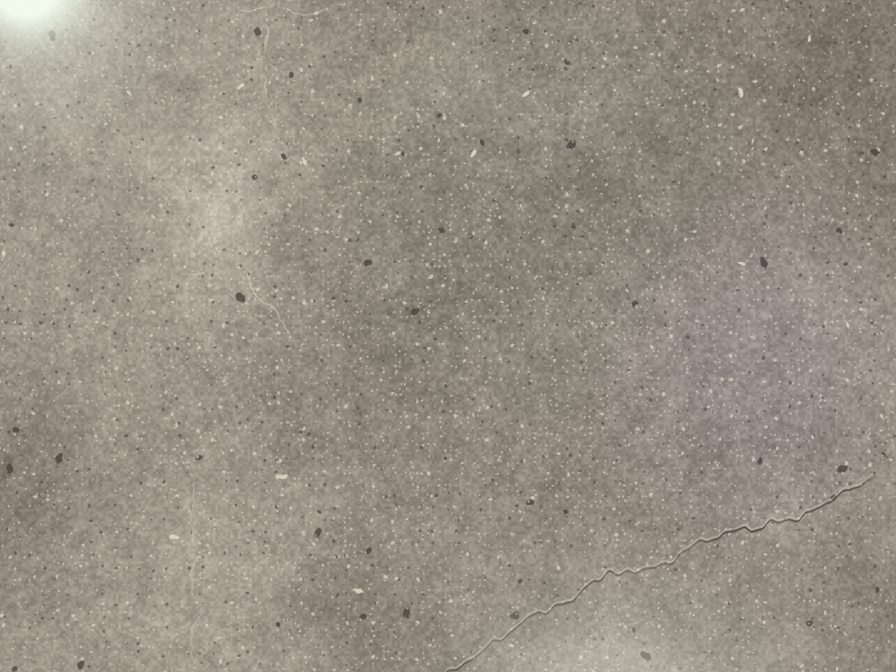
This texture is drawn by a WebGL 1 fragment shader. Its source:

```glsl
precision highp float;
// Worn polished concrete floor: cloudy grey-brown, fine aggregate, pits, cracks and soft glare.
uniform vec2 u_resolution;

const vec3 CONCRETE = vec3(0.578, 0.546, 0.498);
const vec3 PALE_GRAIN = vec3(0.86, 0.83, 0.76);
const vec3 PIT = vec3(0.27, 0.25, 0.23);
const vec3 GLARE = vec3(0.96, 1.0, 0.94);
const vec3 VIOLET = vec3(-0.016, -0.024, 0.012);
const vec3 OLIVE = vec3(-0.022, -0.004, -0.008);
const float CLOUD_CONTRAST = 0.23;
const float BLOTCH_CONTRAST = 0.10;
const float GRAIN_CONTRAST = 0.17;
const float CRACK_WIDTH = 0.0013;
const float HAIR_WIDTH = 0.0011;

float hash(vec2 p) {
  vec3 q = fract(vec3(p.xyx) * 0.1031);
  q += dot(q, q.yzx + 33.33);
  return fract((q.x + q.y) * q.z);
}

float noise(vec2 p) {
  vec2 i = floor(p), f = fract(p);
  f = f * f * (3.0 - 2.0 * f);
  return mix(mix(hash(i), hash(i + vec2(1.0, 0.0)), f.x),
             mix(hash(i + vec2(0.0, 1.0)), hash(i + 1.0), f.x), f.y);
}

float fbm(vec2 p) {
  float sum = 0.0, gain = 0.5;
  for (int i = 0; i < 5; i++) {
    sum += gain * noise(p);
    p = mat2(1.6, 1.2, -1.2, 1.6) * p + 7.3;
    gain *= 0.52;
  }
  return sum;
}

float spot(vec2 p, vec2 center, vec2 radius) {
  vec2 d = (p - center) / radius;
  return exp(-dot(d, d));
}

// One randomly turned, uneven chip in some of the cells of a grid.
float chips(vec2 p, float cells, float density, float radius, float stretch, float seed) {
  vec2 id = floor(p * cells) + seed;
  float size = radius * mix(0.5, 1.2, hash(id + 3.7));
  vec2 center = 0.25 + 0.5 * vec2(hash(id + 11.3), hash(id + 27.1));
  vec2 d = (fract(p * cells) - center) / cells;
  float a = 6.2832 * hash(id + 41.9);
  d = mat2(cos(a), -sin(a), sin(a), cos(a)) * d;
  float dist = length(d * vec2(1.0 / stretch, 1.0)) - size;
  dist += size * 0.7 * (noise(p * 0.9 / radius) - 0.5);
  float soft = 0.6 / u_resolution.y + 0.0004;
  return step(hash(id), density) * (1.0 - smoothstep(-soft, soft, dist));
}

float stroke(float dist, float width) {
  float soft = 0.8 / u_resolution.y;
  return 1.0 - smoothstep(max(width - soft, 0.0), width + soft, dist);
}

// Wandering, broken thread between two ends.
float hairline(vec2 p, vec2 a, vec2 b) {
  vec2 wander = vec2(noise(p * 22.0), noise(p * 22.0 + 51.0)) - 0.5;
  p += 0.028 * wander + 0.005 * (noise(p * 110.0) - 0.5);
  vec2 ab = b - a;
  float t = clamp(dot(p - a, ab) / dot(ab, ab), 0.0, 1.0);
  float broken = smoothstep(0.2, 0.6, noise(p * 38.0 + 9.0));
  return stroke(length(p - a - ab * t), HAIR_WIDTH) * broken;
}

void main() {
  vec2 p = gl_FragCoord.xy / u_resolution.y;

  // Clouding, worn patches and grain
  float tone = CLOUD_CONTRAST * (fbm(p * 3.2 + 4.0) - 0.49);
  tone += BLOTCH_CONTRAST * (fbm(p * 32.0 + 60.0) - 0.49);
  tone += GRAIN_CONTRAST * (noise(p * 270.0) * 0.6 + noise(p * 140.0 + 90.0) * 0.4 - 0.5);
  float worn = spot(p, vec2(0.31, 0.70), vec2(0.12, 0.14)) + spot(p, vec2(0.67, 0.85), vec2(0.07, 0.13));
  tone += 0.10 * worn * smoothstep(0.3, 0.65, fbm(p * 9.0 + 20.0));
  tone += 0.025 * (0.6 - p.x) - 0.05 * spot(p, vec2(1.2, 0.9), vec2(0.35, 0.25));
  tone -= 0.035 * spot(p, vec2(1.33, 0.12), vec2(0.18, 0.2));
  vec3 color = CONCRETE + tone * vec3(1.0, 0.99, 0.95);
  color += VIOLET * spot(p, vec2(1.13, 0.45), vec2(0.2, 0.22));
  color += OLIVE * spot(p, vec2(0.78, 0.72), vec2(0.28, 0.3));

  // Pits and dark grains
  float pits = chips(p, 55.0, 0.26, 0.0019, 1.2, 5.0) * 0.55;
  pits = max(pits, chips(p + 0.013, 17.0, 0.13, 0.0044, 1.5, 80.0) * 0.75);
  color = mix(color, PIT, pits);

  // Pale aggregate, from dust to flakes
  float exposed = 0.55 + 0.6 * spot(p, vec2(0.75, 0.4), vec2(0.7, 0.45));
  float pale = chips(p, 120.0, 0.30 * exposed, 0.0014, 1.2, 130.0) * 0.6;
  pale = max(pale, chips(p + 0.007, 58.0, 0.20 * exposed, 0.0021, 1.3, 210.0) * 0.75);
  pale = max(pale, chips(p + 0.021, 12.0, 0.09, 0.0031, 2.3, 340.0) * 0.95);
  color = mix(color, PALE_GRAIN, pale);

  // Main crack with a pale lip
  float x = p.x - 0.64;
  float path = 0.44 * x + 0.012 * sin(x * 11.0 - 1.5) + 0.036 * (noise(vec2(p.x * 19.0, 2.0)) - 0.5);
  path += 0.012 * (noise(vec2(p.x * 75.0, 8.0)) - 0.5);
  float gap = (p.y - path) * 0.9;
  float present = smoothstep(-0.02, 0.02, x) * (1.0 - smoothstep(0.63, 0.68, x));
  float depth = present * mix(0.35, 0.95, noise(vec2(p.x * 32.0, 14.0)));
  color = mix(color, PALE_GRAIN, 0.4 * present * stroke(abs(gap - 0.0035), CRACK_WIDTH));
  color = mix(color, PIT, depth * stroke(abs(gap), CRACK_WIDTH));

  // Fine healed cracks
  float hair = hairline(p, vec2(0.39, 1.0), vec2(0.40, 0.81));
  hair = max(hair, hairline(p, vec2(0.36, 0.99), vec2(0.52, 0.985)));
  hair = max(hair, hairline(p, vec2(0.36, 0.58), vec2(0.46, 0.46)));
  hair = max(hair, hairline(p, vec2(0.27, 0.585), vec2(0.34, 0.58)));
  hair = max(hair, hairline(p, vec2(0.28, 0.27), vec2(0.295, 0.0)) * 0.7);
  color = mix(color, PALE_GRAIN, 0.5 * hair);

  // Reflected light
  float shine = 0.85 * spot(p, vec2(0.04, 1.01), vec2(0.085, 0.065));
  shine += 0.30 * spot(p, vec2(0.02, 0.98), vec2(0.23, 0.20));
  shine += 0.33 * spot(p, vec2(0.92, -0.03), vec2(0.23, 0.13));
  color = mix(color, GLARE, min(shine, 0.95));
  gl_FragColor = vec4(clamp(color, 0.0, 1.0), 1.0);
}
```
